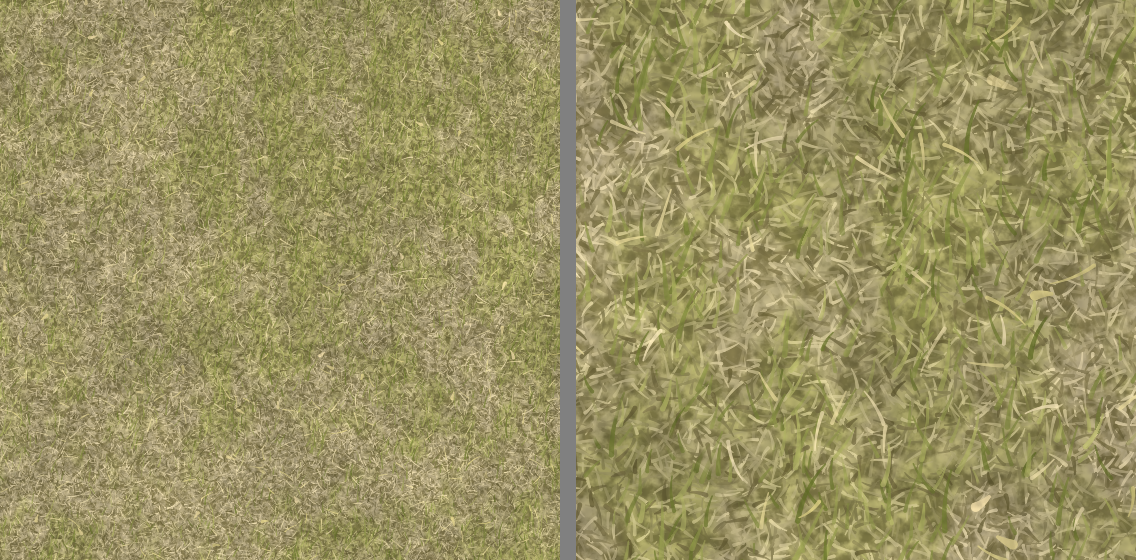
Left, the full canvas; right, a detail of the centre.
Give the GLSL for this texture, as a WebGL 1 fragment shader.

```glsl
precision highp float;
// Dry straw lawn with green patches, upright grass blades and pale dead leaves.

uniform vec2 u_resolution;

const float UPRIGHT = 1.5;
const float ANY_WAY = 3.14159265;

const vec3 SOIL = vec3(0.48, 0.44, 0.28);
const vec3 DUST = vec3(0.70, 0.65, 0.51);
const vec3 MOSS = vec3(0.55, 0.55, 0.28);
const vec3 SHADOW = vec3(0.37, 0.34, 0.18);
const vec3 DULL_STRAW = vec3(0.48, 0.44, 0.29);
const vec3 PALE_STRAW = vec3(0.90, 0.84, 0.68);
const vec3 DEEP_GREEN = vec3(0.37, 0.42, 0.14);
const vec3 LIGHT_GREEN = vec3(0.72, 0.72, 0.42);
const vec3 GOLD = vec3(0.82, 0.77, 0.49);
const vec3 LEAF = vec3(0.92, 0.84, 0.66);

float hash(vec2 p) {
  return fract(sin(dot(p, vec2(127.1, 311.7))) * 43758.5453);
}

float noise(vec2 p) {
  vec2 cell = floor(p);
  vec2 f = fract(p);
  f = f * f * (3.0 - 2.0 * f);
  float low = mix(hash(cell), hash(cell + vec2(1.0, 0.0)), f.x);
  float high = mix(hash(cell + vec2(0.0, 1.0)), hash(cell + 1.0), f.x);
  return mix(low, high, f.y);
}

float fbm(vec2 p) {
  float sum = 0.0;
  float amplitude = 0.533;
  for (int i = 0; i < 4; i++) {
    sum += amplitude * noise(p);
    p = mat2(1.6, 1.2, -1.2, 1.6) * p + 7.3;
    amplitude *= 0.5;
  }
  return sum;
}

// Coverage of a tapered, bent strand running from -reach to +reach along x.
float strand(vec2 p, float reach, float halfWidth, float bend, float soft) {
  float along = clamp(p.x / reach, -1.0, 1.0);
  p.y -= bend * reach * (along * along - 0.4);
  float d = length(vec2(p.x - along * reach, p.y));
  float w = halfWidth * (0.75 - 0.35 * along);
  return 1.0 - smoothstep(w - soft, w + soft, d);
}

// Scattered strands: x is coverage, y is a random tone per strand.
// Reach is in cells (at most 1), halfWidth in canvas units.
vec2 scatter(vec2 p, float cells, float seed, float angle, float spread,
             float reach, float halfWidth, float density, float pixel) {
  vec2 q = p * cells;
  vec2 home = floor(q);
  vec2 best = vec2(0.0);
  for (int j = -1; j <= 1; j++) {
    for (int i = -1; i <= 1; i++) {
      vec2 cell = home + vec2(float(i), float(j));
      vec2 key = cell + seed * 17.3;
      float pick = hash(key);
      float tone = hash(key + 31.7);
      vec2 center = cell + vec2(hash(key + 5.1), hash(key + 11.9));
      float turn = angle + spread * (2.0 * hash(key + 23.3) - 1.0);
      float c = cos(turn);
      float s = sin(turn);
      vec2 local = mat2(c, -s, s, c) * (q - center);
      float size = reach * mix(0.45, 1.0, fract(pick * 57.0));
      float cover = strand(local, size, halfWidth * cells,
                           0.3 * (tone - 0.5), 0.55 * pixel * cells);
      cover *= smoothstep(pick, pick + 0.12, density);
      if (cover > best.x) best = vec2(cover, tone);
    }
  }
  return best;
}

vec3 paint(vec3 under, vec2 layer, vec3 dark, vec3 light, float opacity) {
  return mix(under, mix(dark, light, layer.y), layer.x * opacity);
}

void main() {
  float pixel = 1.0 / u_resolution.y;
  vec2 p = gl_FragCoord.xy * pixel;

  // Broad patches broken up by small tufts
  float patches = smoothstep(0.22, 0.78, fbm(p * 5.0 + 3.0));
  float tufts = smoothstep(0.3, 0.7, fbm(p * vec2(30.0, 20.0) + 40.0));
  float green = smoothstep(0.15, 0.9, 0.5 * patches + 0.5 * tufts);

  // Crumbly ground
  float crumbs = smoothstep(0.28, 0.72, fbm(p * 150.0));
  vec3 color = mix(SOIL, DUST, crumbs);
  color = mix(color, MOSS * (0.8 + 0.4 * crumbs), 0.6 * green);

  // Matted straw with shadowed gaps
  for (int i = 0; i < 4; i++) {
    float n = float(i);
    vec2 mat = scatter(p, 78.0 + 13.0 * n, 2.0 + n, 0.4, ANY_WAY,
                       0.85, 0.0010, 0.95 - 0.3 * green, pixel);
    vec3 dull = mix(DULL_STRAW, MOSS * 0.84, 0.5 * green);
    vec3 pale = mix(PALE_STRAW, LIGHT_GREEN, 0.45 * green);
    color = paint(color, mat, dull, pale, 0.8);
  }
  vec2 gaps = scatter(p, 80.0, 1.0, 0.0, ANY_WAY, 0.5, 0.0013, 0.5, pixel);
  color = paint(color, gaps, SHADOW, SOIL, 0.7);

  // Short grass, then taller blades in the tufts
  vec2 turf = scatter(p, 74.0, 8.0, UPRIGHT, 0.7, 0.85, 0.0011, 0.15 + 0.6 * green, pixel);
  color = paint(color, turf, DEEP_GREEN, LIGHT_GREEN, 0.7);
  for (int i = 0; i < 2; i++) {
    float n = float(i);
    vec2 blades = scatter(p, 48.0 - 9.0 * n, 9.0 + n, UPRIGHT - 0.1, 0.35,
                          0.75, 0.0015, 0.14 + 0.5 * green * tufts, pixel);
    color = paint(color, blades, DEEP_GREEN, LIGHT_GREEN, 0.75);
  }

  // Loose golden stalks and a few dead leaves
  vec2 stalks = scatter(p, 34.0, 12.0, 0.8, ANY_WAY, 0.5, 0.0011, 0.4, pixel);
  color = paint(color, stalks, GOLD, PALE_STRAW, 0.85);
  vec2 leaves = scatter(p, 23.0, 13.0, 0.0, ANY_WAY, 0.2, 0.0027, 0.16, pixel);
  color = paint(color, leaves, GOLD, LEAF, 0.9);

  // Uneven light over hollows, and fine grit
  float hollows = fbm(p * 8.0 + 70.0) - 0.5;
  float dents = fbm(p * 42.0 + 90.0) - 0.5;
  float grit = noise(p * 300.0) - 0.5;
  color *= 1.01 + 0.16 * hollows + 0.2 * dents + 0.16 * grit;
  gl_FragColor = vec4(color, 1.0);
}
```
